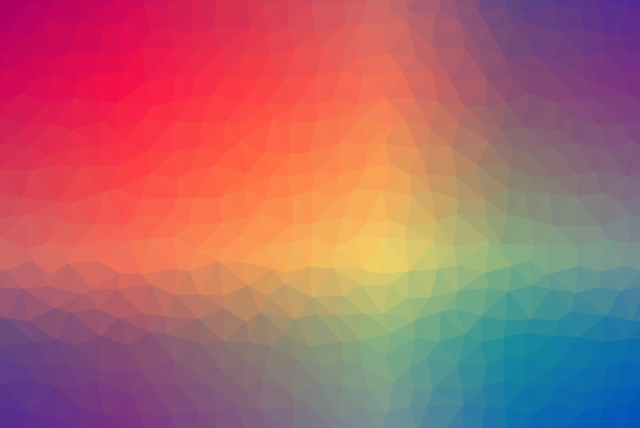
Reproduce this background procedurally as a Shadertoy shader.

```glsl
// Low-poly mesh of jittered triangles tinted by two crossed spectral ramps.

const float CELL = 0.0559;             // mesh spacing, in canvas heights
const vec2 MESH_OFFSET = vec2(0.15, 0.72);
const float JITTER = 0.62;             // vertex scatter, in cells
const int SAMPLES = 2;                 // antialiasing grid per axis

// Ramp stops, evenly spaced from 0 to 1
const vec3 MAGENTA = vec3(0.66, 0.00, 0.40);
const vec3 CRIMSON = vec3(0.97, 0.07, 0.28);
const vec3 ORANGE  = vec3(1.00, 0.43, 0.26);
const vec3 YELLOW  = vec3(0.95, 0.83, 0.41);
const vec3 TEAL    = vec3(0.10, 0.55, 0.61);
const vec3 BLUE    = vec3(0.00, 0.32, 0.73);
const vec3 RAMP[6] = vec3[6](MAGENTA, CRIMSON, ORANGE, YELLOW, TEAL, BLUE);

vec2 hash22(vec2 p) {
    vec3 q = fract(p.xyx * vec3(0.1031, 0.1030, 0.0973));
    q += dot(q, q.yzx + 33.33);
    return fract((q.xx + q.yz) * q.zy);
}

vec3 ramp(float t) {
    float s = clamp(t, 0.0, 1.0) * 5.0;
    int i = min(int(s), 4);
    return mix(RAMP[i], RAMP[i + 1], s - float(i));
}

// Average of a left-to-right and a top-to-bottom ramp
vec3 colorField(vec2 gridPos) {
    float aspect = iResolution.x / iResolution.y;
    vec2 uv = (gridPos + MESH_OFFSET) * CELL / vec2(aspect, 1.0);
    return 0.5 * (ramp(uv.x) + ramp(1.0 - uv.y));
}

vec2 vertex(vec2 id) {
    return id + JITTER * (hash22(id + 41.0) - 0.5);
}

float side(vec2 p, vec2 a, vec2 b) {
    vec2 e = b - a, d = p - a;
    return e.x * d.y - e.y * d.x;
}

// Counter-clockwise triangle test
bool inside(vec2 p, vec2 a, vec2 b, vec2 c) {
    return min(side(p, a, b), min(side(p, b, c), side(p, c, a))) >= 0.0;
}

// Flat colour of the triangle that covers a grid position
vec3 meshColor(vec2 p) {
    vec2 base = floor(p);
    for (int j = -1; j <= 1; j++)
    for (int i = -1; i <= 1; i++) {
        vec2 id = base + vec2(i, j);
        vec2 a = vertex(id);
        vec2 b = vertex(id + vec2(1, 0));
        vec2 c = vertex(id + vec2(1, 1));
        vec2 d = vertex(id + vec2(0, 1));

        // Rotate the corners so the shorter diagonal runs from a to c
        if (distance(b, d) < distance(a, c)) {
            vec2 first = a;
            a = b; b = c; c = d; d = first;
        }
        if (inside(p, a, b, c)) return colorField((a + b + c) / 3.0);
        if (inside(p, a, c, d)) return colorField((a + c + d) / 3.0);
    }
    return colorField(p);
}

void mainImage(out vec4 fragColor, in vec2 fragCoord) {
    vec3 sum = vec3(0.0);
    for (int j = 0; j < SAMPLES; j++)
    for (int i = 0; i < SAMPLES; i++) {
        vec2 subpixel = (vec2(i, j) + 0.5) / float(SAMPLES) - 0.5;
        vec2 p = (fragCoord + subpixel) / iResolution.y;
        sum += meshColor(p / CELL - MESH_OFFSET);
    }
    fragColor = vec4(sum / float(SAMPLES * SAMPLES), 1.0);
}
```
